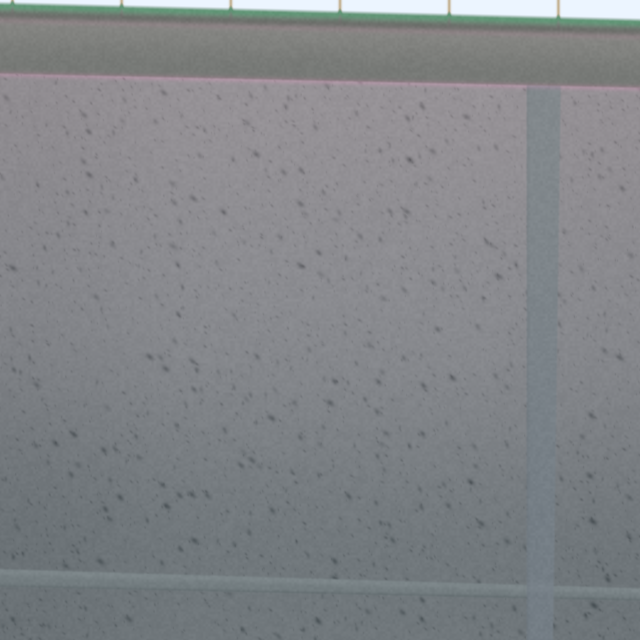
A WebGL 1 fragment shader for this texture:

```glsl
precision highp float;
// Speckled ceiling panels in a metal grid, below a bright light strip.
// Slanted soft edges lay out the rail and bars; jittered cellular noise
// scatters the pits, and fine value noise adds a faint grain.
uniform vec2 u_resolution;

const vec3 PANEL_TOP = vec3(0.592, 0.575, 0.592);
const vec3 PANEL_MID = vec3(0.543, 0.547, 0.565);
const vec3 PANEL_LOW = vec3(0.440, 0.468, 0.484);
const vec3 BAR_TOP = vec3(0.510, 0.535, 0.550);
const vec3 BAR_LOW = vec3(0.455, 0.492, 0.522);
const vec3 CROSS_BAR = vec3(0.452, 0.490, 0.503);
const vec3 RAIL_LIGHT = vec3(0.520, 0.522, 0.510);
const vec3 RAIL_DARK = vec3(0.465, 0.475, 0.463);
const vec3 LIGHT = vec3(0.925, 0.960, 1.0);
const vec3 GREEN_FRINGE = vec3(0.36, 0.60, 0.46);
const vec3 PINK_FRINGE = vec3(0.085, 0.012, 0.050);
const vec3 DIVIDER = vec3(0.74, 0.65, 0.50);
const float DIVIDER_STEP = 0.1706;
const float DIVIDER_START = 0.0195;
const float SOFT = 0.0024;
const float GRAIN = 0.025;

vec2 hash2(vec2 p) {
  vec3 q = fract(vec3(p.xyx) * vec3(0.1031, 0.1030, 0.0973));
  q += dot(q, q.yzx + 33.33);
  return fract((q.xx + q.yz) * q.zy);
}

float valueNoise(vec2 p) {
  vec2 cell = floor(p), f = fract(p);
  f = f * f * (3.0 - 2.0 * f);
  float low = mix(hash2(cell).x, hash2(cell + vec2(1.0, 0.0)).x, f.x);
  float high = mix(hash2(cell + vec2(0.0, 1.0)).x, hash2(cell + 1.0).x, f.x);
  return mix(low, high, f.y);
}

// Smooth step across an edge at zero, never sharper than one pixel.
float edge(float dist) {
  float w = max(SOFT, 1.0 / u_resolution.y);
  return smoothstep(-w, w, dist);
}

float band(float v, float center, float width) {
  float t = (v - center) / width;
  return exp(-t * t);
}

// Elongated pits, one jittered candidate per cell.
float pits(vec2 uv, float cells, float density, float seed) {
  vec2 p = uv * cells, base = floor(p);
  float mark = 0.0;
  for (int j = -1; j <= 1; j++) {
    for (int i = -1; i <= 1; i++) {
      vec2 cell = base + vec2(float(i), float(j));
      vec2 place = hash2(cell + seed);
      vec2 kind = hash2(cell + seed + 57.0);
      vec2 q = p - cell - place;
      float tilt = 0.45 + 1.1 * (kind.y - 0.5);
      float c = cos(tilt), s = sin(tilt);
      q = vec2(c * q.x + s * q.y, c * q.y - s * q.x);
      q /= vec2(0.13, 0.22) * (0.7 + 0.6 * kind.y);
      float strength = step(kind.x, density) * mix(0.35, 1.0, place.x * kind.y);
      mark = max(mark, strength * exp(-dot(q, q)));
    }
  }
  return mark;
}

void main() {
  vec2 uv = gl_FragCoord.xy / u_resolution;
  float x = uv.x, depth = 1.0 - uv.y;

  // Panel shading, dimming away from the light
  float fall = depth - 0.06 * (x - 0.5);
  vec3 color = mix(PANEL_TOP, PANEL_MID, smoothstep(0.08, 0.52, fall));
  color = mix(color, PANEL_LOW, smoothstep(0.42, 0.92, fall));
  color -= 0.022 * (1.0 - smoothstep(0.0, 0.35, x));
  color -= 0.012 * smoothstep(0.70, 1.0, x);

  // Coarse and fine pits
  color -= vec3(0.155, 0.150, 0.150) * pits(uv, 42.0, 0.24, 11.0);
  color -= 0.085 * pits(uv + 0.37, 78.0, 0.42, 83.0);

  // Cross bar with a pale upper lip and a dark lower lip
  float crossTop = 0.889 + 0.030 * x, crossLow = 0.917 + 0.022 * x;
  float cross = edge(depth - crossTop) * edge(crossLow - depth);
  vec3 crossColor = CROSS_BAR + 0.035 * band(depth, crossTop + 0.004, 0.006);
  crossColor -= 0.045 * band(depth, crossLow - 0.001, 0.0035);
  color = mix(color, crossColor, cross);

  // Upright bar, narrowing downward
  float barRight = 0.878 - 0.014 * depth;
  float upright = edge(x - 0.823) * edge(barRight - x);
  vec3 barColor = mix(BAR_TOP, BAR_LOW, smoothstep(0.1, 0.95, depth));
  barColor += 0.02 * band(depth, crossTop + 0.003, 0.005);
  barColor -= 0.02 * band(x, 0.823, 0.004);
  color = mix(color, barColor, upright);

  // Rail and its pink lower fringe
  float railLow = 0.115 + 0.022 * x;
  float lightEdge = 0.005 + 0.026 * x;
  float below = depth - lightEdge;
  vec3 rail = mix(RAIL_LIGHT, RAIL_DARK, smoothstep(0.025, 0.095, below));
  color = mix(rail, color, edge(depth - railLow));
  color += PINK_FRINGE * band(depth, railLow + 0.001, 0.005);

  // Shadowed lip, green fringe and light strip with thin dividers
  color -= 0.09 * band(below, 0.017, 0.008);
  color += 0.5 * PINK_FRINGE * band(below, 0.027, 0.005);
  float slot = fract((x - DIVIDER_START) / DIVIDER_STEP + 0.5) - 0.5;
  float divider = band(slot * DIVIDER_STEP, 0.0, 0.0026);
  float scallop = below + 0.004 * divider;
  color = mix(color, GREEN_FRINGE, 0.85 * band(scallop, 0.004, 0.008));
  vec3 lamp = mix(LIGHT, DIVIDER, 0.85 * divider);
  color = mix(lamp, color, smoothstep(-0.004, 0.004, scallop));

  // Fine grain, absent from the lamp
  float grain = valueNoise(uv * 260.0) + 0.5 * valueNoise(uv * 130.0 + 19.0) - 0.75;
  color += GRAIN * grain * edge(below);
  gl_FragColor = vec4(clamp(color, 0.0, 1.0), 1.0);
}
```
